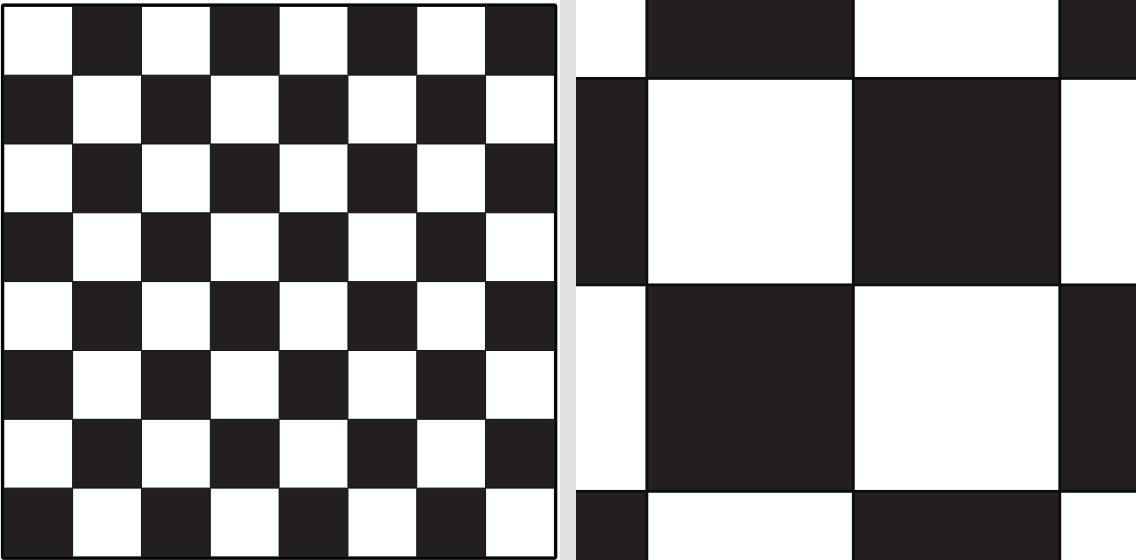
Left: the whole. Right: its middle third, enlarged.
Give the GLSL for this pattern, as a Shadertoy shader.

```glsl
// An eight by eight checkerboard of charcoal and white squares, with thin dark
// seams between them and a narrow black frame on a white ground.
// Cell parity picks the colour; distances to seams and frame give smooth edges.

const float CELLS = 8.0;
const float CELL_SIZE = 0.1229;
const vec2 BOARD_CENTER = vec2(0.4984, 0.4971);
const float FRAME_WIDTH = 0.0052;
const float SEAM_WIDTH = 0.0017;

const vec3 WHITE = vec3(1.0);
const vec3 CHARCOAL = vec3(0.138, 0.122, 0.126);
const vec3 SEAM_COLOR = vec3(0.05);
const vec3 FRAME_COLOR = vec3(0.02);

float boxDistance(vec2 p, float halfSize) {
    vec2 d = abs(p) - halfSize;
    return length(max(d, 0.0)) + min(max(d.x, d.y), 0.0);
}

// Coverage of the region where the distance is negative
float coverage(float dist, float pixel) {
    return clamp(0.5 - dist / pixel, 0.0, 1.0);
}

void mainImage(out vec4 fragColor, in vec2 fragCoord) {
    float shortSide = min(iResolution.x, iResolution.y);
    float pixel = 1.0 / shortSide;
    vec2 uv = (fragCoord - 0.5 * (iResolution.xy - shortSide)) / shortSide;
    vec2 p = uv - BOARD_CENTER;
    float halfBoard = 0.5 * CELLS * CELL_SIZE;

    // Squares, dark where the column and row sum is even
    vec2 grid = (p + halfBoard) / CELL_SIZE;
    vec2 cell = floor(grid);
    vec2 toSeam = (0.5 - abs(fract(grid) - 0.5)) * CELL_SIZE;
    float seamDist = min(toSeam.x, toSeam.y);
    float parity = mod(cell.x + cell.y, 2.0);
    float light = coverage(seamDist * (1.0 - 2.0 * parity), pixel);
    vec3 board = mix(CHARCOAL, WHITE, light);

    // Seams between squares
    board = mix(board, SEAM_COLOR, coverage(seamDist - 0.5 * SEAM_WIDTH, pixel));

    // Frame around the board, then the ground outside
    float edge = boxDistance(p, halfBoard);
    vec3 color = mix(FRAME_COLOR, board, coverage(edge, pixel));
    color = mix(WHITE, color, coverage(edge - FRAME_WIDTH, pixel));

    fragColor = vec4(color, 1.0);
}
```
